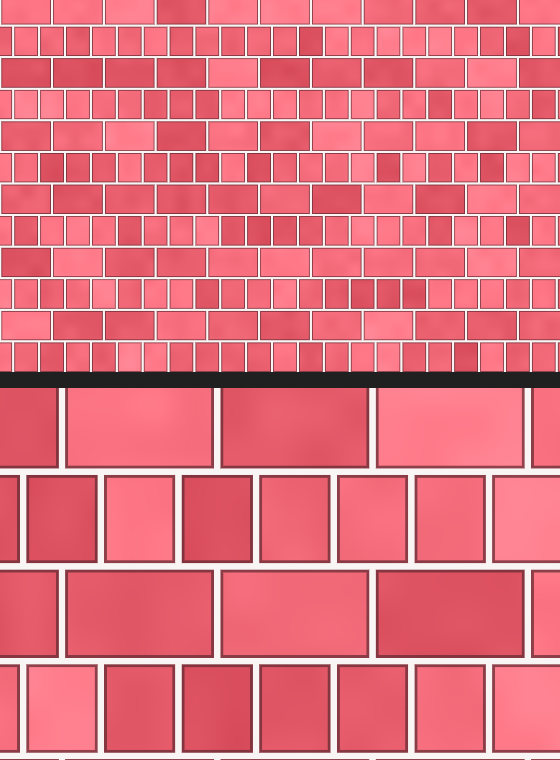
Top, the full canvas; bottom, a detail of the centre.
Reproduce this pattern procedurally as a WebGL 1 fragment shader.

```glsl
precision highp float;
// Pink brick wall: courses of long bricks alternate with courses of half bricks.

uniform vec2 u_resolution;

// Lengths are in course heights.
const float COURSES = 11.78;          // courses down the canvas
const float LONG_BRICKS = 10.82;      // long bricks across the canvas
const vec2 WALL_OFFSET = vec2(-0.006, 0.03);
const float JOINT_HALF = 0.034;       // half the mortar width
const float OUTLINE = 0.030;          // dark rim around each brick
const float RIM_SHADE = 0.72;
const float TONE_RANGE = 0.105;       // variation between bricks
const float MOTTLE = 0.055;           // variation inside a brick
const vec3 MORTAR = vec3(0.98, 0.96, 0.96);
const vec3 RIM = vec3(0.38, 0.16, 0.19);
const vec3 BRICK = vec3(0.945, 0.408, 0.468);
const vec3 TONE_AXIS = vec3(0.9, 1.0, 1.0);

float hash(vec2 p) {
    vec3 q = fract(p.xyx * vec3(0.1031, 0.1030, 0.0973));
    q += dot(q, q.yzx + 33.33);
    return fract((q.x + q.y) * q.z);
}

float valueNoise(vec2 p) {
    vec2 cell = floor(p);
    vec2 f = fract(p);
    f = f * f * (3.0 - 2.0 * f);
    float low = mix(hash(cell), hash(cell + vec2(1.0, 0.0)), f.x);
    float high = mix(hash(cell + vec2(0.0, 1.0)), hash(cell + 1.0), f.x);
    return mix(low, high, f.y);
}

vec3 brickColour(vec2 id, vec2 local) {
    // Per-brick tone, biased slightly towards the light end.
    float tone = 2.0 * pow(hash(id + 17.0), 0.85) - 1.0;
    // Soft cloudiness, shifted so that every brick differs.
    vec2 seed = 41.0 * vec2(hash(id + 3.0), hash(id + 71.0));
    float cloud = valueNoise(local * 2.2 + seed) - 0.5;
    return BRICK + TONE_AXIS * (tone * TONE_RANGE + cloud * MOTTLE);
}

void main() {
    vec2 uv = gl_FragCoord.xy / u_resolution;
    float pixel = COURSES / u_resolution.y;
    float longWidth = COURSES * u_resolution.x / (u_resolution.y * LONG_BRICKS);

    // Half-brick courses are even, counted from the bottom.
    vec2 wall = uv * vec2(LONG_BRICKS, COURSES) + WALL_OFFSET;
    float course = floor(wall.y);
    float isLong = mod(course, 2.0);
    float column = mix(wall.x * 2.0 + 0.5, wall.x, isLong);
    float width = longWidth * mix(0.5, 1.0, isLong);

    vec2 id = vec2(floor(column), course);
    vec2 size = vec2(width, 1.0);
    vec2 local = vec2(fract(column), fract(wall.y)) * size;

    // Distance to the nearest joint centre.
    vec2 sides = min(local, size - local);
    float edge = min(sides.x, sides.y);

    // Brick face, dark rim, then mortar on top.
    vec3 colour = brickColour(id, local);
    float rimEnd = JOINT_HALF + OUTLINE;
    float rim = 1.0 - smoothstep(rimEnd - 0.5 * pixel, rimEnd + 0.5 * pixel, edge);
    colour = mix(colour, RIM, rim * RIM_SHADE);
    float joint = 1.0 - smoothstep(JOINT_HALF - 0.5 * pixel, JOINT_HALF + 0.5 * pixel, edge);
    colour = mix(colour, MORTAR, joint);

    gl_FragColor = vec4(clamp(colour, 0.0, 1.0), 1.0);
}
```
